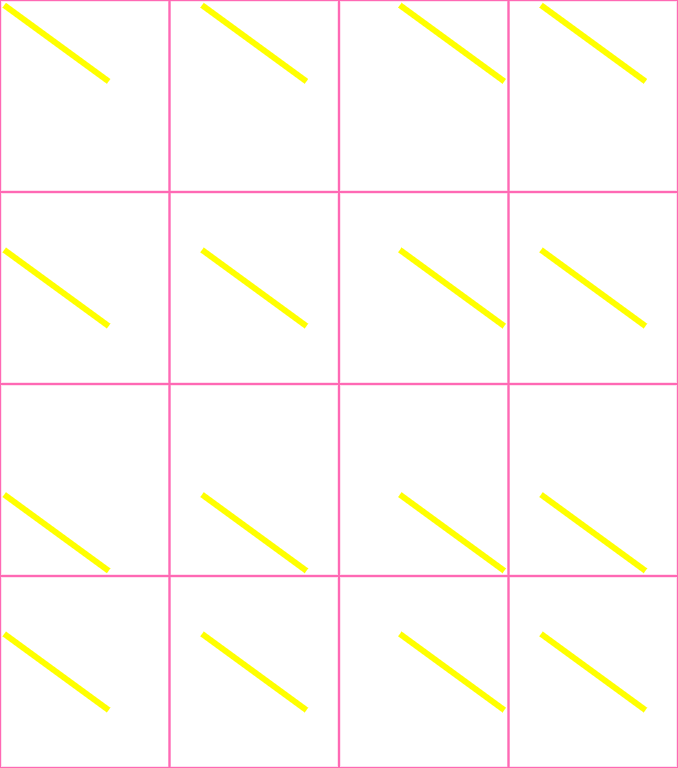
This pattern is drawn by a Shadertoy shader. Its source:

```glsl
// Pink four-by-four grid with one slanted yellow bar per cell, its position swinging by row and column.

const float CELLS = 4.0;                        // repeats across and down
const vec3 PAPER = vec3(1.0);
const vec3 GRID_PINK = vec3(1.0, 0.41, 0.706);
const vec3 BAR_YELLOW = vec3(1.0, 1.0, 0.0);

// Lengths are in cell heights.
const float GRID_HALF_WIDTH = 0.00625;
const vec2 BAR_HALF_SPAN = vec2(0.272, 0.1985); // centre to lower right end
const float BAR_HALF_WIDTH = 0.0156;
const vec2 BAR_SWING = vec2(0.1475, 0.2745);    // greatest shift from the cell centre

// Triangle wave over whole steps: -1, 0, 1, 0, ...
vec2 triangleWave(vec2 i) {
    return abs(mod(i + 2.0, 4.0) - 2.0) - 1.0;
}

// Distance to a square-ended bar centred at zero
float barDistance(vec2 p, vec2 halfSpan, float halfWidth) {
    float halfLength = length(halfSpan);
    vec2 dir = halfSpan / halfLength;
    vec2 local = vec2(dot(p, dir), dot(p, vec2(-dir.y, dir.x)));
    vec2 q = abs(local) - vec2(halfLength, halfWidth);
    return length(max(q, 0.0)) + min(max(q.x, q.y), 0.0);
}

float coverage(float dist, float pixel) {
    return clamp(0.5 - dist / pixel, 0.0, 1.0);
}

void mainImage(out vec4 fragColor, in vec2 fragCoord) {
    // Cell coordinates, counted from the top left
    float pixel = CELLS / iResolution.y;
    vec2 cellSize = vec2(iResolution.x / iResolution.y, 1.0);
    vec2 p = vec2(fragCoord.x, iResolution.y - fragCoord.y) * pixel;
    vec2 cell = floor(p / cellSize);
    vec2 local = p - (cell + 0.5) * cellSize;

    // Bar
    vec2 barCentre = BAR_SWING * triangleWave(cell);
    float bar = barDistance(local - barCentre, BAR_HALF_SPAN, BAR_HALF_WIDTH);
    vec3 color = mix(PAPER, BAR_YELLOW, coverage(bar, pixel));

    // Grid
    vec2 edge = 0.5 * cellSize - abs(local);
    float grid = min(edge.x, edge.y) - GRID_HALF_WIDTH;
    color = mix(color, GRID_PINK, coverage(grid, pixel));

    fragColor = vec4(color, 1.0);
}
```
